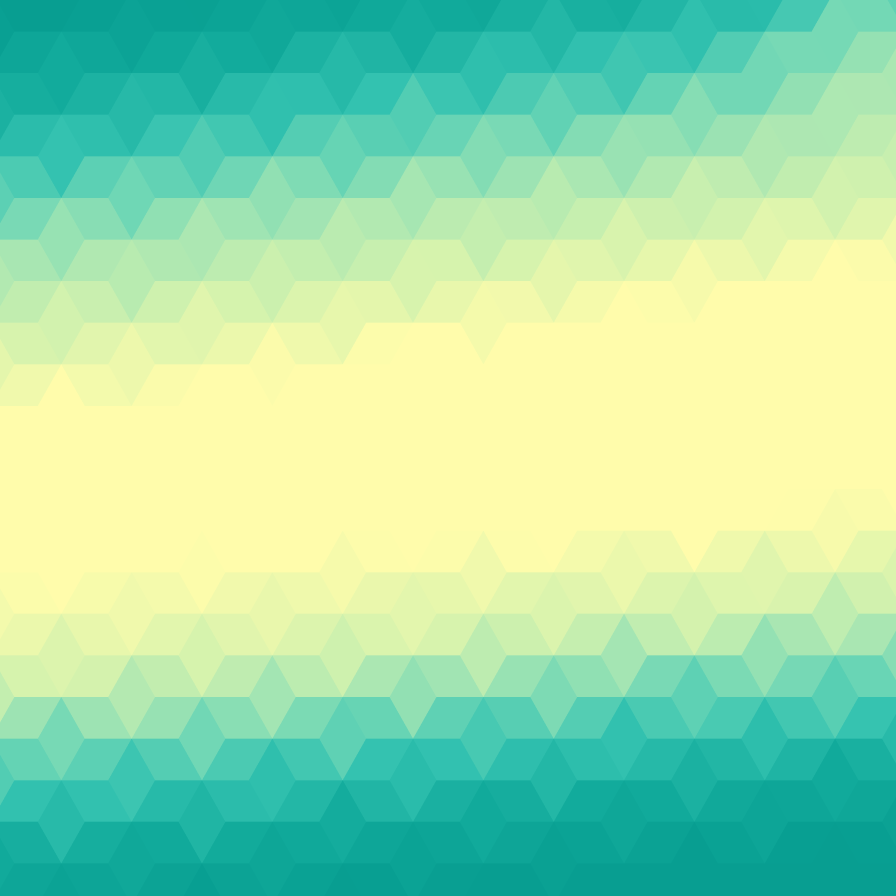
Reproduce this background procedurally as a Shadertoy shader.

```glsl
// Teal to pale yellow rhombus mosaic with a slanted bright band across the middle.

const int STEPS = 7;
const int SAMPLES = 3;
const vec2 TILE_EDGE = vec2(0.05234, 0.04642);   // rhombus edge length, row height
const vec2 TILE_ORIGIN = vec2(0.0684, 0.0352);   // from the top left corner

const vec3 PALETTE[STEPS] = vec3[STEPS](
    vec3(0.03, 0.62, 0.57), vec3(0.07, 0.67, 0.61), vec3(0.20, 0.76, 0.69),
    vec3(0.43, 0.84, 0.71), vec3(0.65, 0.90, 0.70), vec3(0.83, 0.95, 0.68),
    vec3(1.00, 0.99, 0.67));

// Distances from the upper and lower borders at which each colour is reached
const float UPPER_STOPS[STEPS] = float[STEPS](0.02, 0.098, 0.18, 0.241, 0.299, 0.378, 0.469);
const float LOWER_STOPS[STEPS] = float[STEPS](0.0, 0.08, 0.142, 0.196, 0.235, 0.281, 0.379);

float hash(vec2 p) {
    vec3 q = fract(vec3(p.xyx) * 0.1031);
    q += dot(q, q.yzx + 33.33);
    return fract((q.x + q.y) * q.z);
}

// Position of a distance among the stops, from 0 to STEPS - 1
float rampLevel(float dist, float stops[STEPS]) {
    float level = 0.0;
    for (int i = 1; i < STEPS; i++) {
        level += clamp((dist - stops[i - 1]) / (stops[i] - stops[i - 1]), 0.0, 1.0);
    }
    return level;
}

vec3 paletteColor(float level) {
    vec3 color = PALETTE[0];
    for (int i = 1; i < STEPS; i++) {
        color = mix(color, PALETTE[i], clamp(level - float(i - 1), 0.0, 1.0));
    }
    return color;
}

// Centre of the rhombus holding p; columns repeat every 3 edges, rows shift by half of that
vec2 rhombusCenter(vec2 p) {
    float row = floor(p.y);
    float within = p.y - row;
    float start = 1.5 * (row - 1.0);
    float column = floor((p.x - start) / 1.5 + 0.5);
    float offset = p.x - start - 1.5 * column;
    float isLower = mod(column, 2.0);
    float halfWidth = 0.5 * mix(1.0 - within, within, isLower);

    // Upright rhombi are centred on row lines, slanted ones between them
    if (abs(offset) < halfWidth) return vec2(start + 1.5 * column, row + isLower);
    float side = offset < 0.0 ? -0.5 : 0.5;
    return vec2(start + 1.5 * (column + side), row + 0.5);
}

// Smooth colour field, with y measured downwards
vec3 fieldColor(vec2 p, float jitter) {
    float cornerGlow = 0.07 * (1.0 - smoothstep(0.0, 0.25, distance(p, vec2(1.0, 0.0))));
    float upper = p.y + 0.17 * p.x + cornerGlow + jitter;
    float lower = 1.04 - p.y - 0.1 * p.x + jitter;
    return paletteColor(min(rampLevel(upper, UPPER_STOPS), rampLevel(lower, LOWER_STOPS)));
}

vec3 mosaicColor(vec2 p) {
    vec2 center = rhombusCenter((p - TILE_ORIGIN) / TILE_EDGE);
    float jitter = 0.016 * (hash(floor(center * 4.0 + 0.5) + 57.0) - 0.5);
    return fieldColor(center * TILE_EDGE + TILE_ORIGIN, jitter);
}

void mainImage(out vec4 fragColor, in vec2 fragCoord) {
    // Average a small grid of samples for smooth edges
    vec3 color = vec3(0.0);
    for (int i = 0; i < SAMPLES * SAMPLES; i++) {
        vec2 cell = vec2(float(i % SAMPLES), float(i / SAMPLES));
        vec2 shift = (cell + 0.5) / float(SAMPLES) - 0.5;
        vec2 uv = (fragCoord + shift) / iResolution.xy;
        color += mosaicColor(vec2(uv.x, 1.0 - uv.y));
    }
    fragColor = vec4(color / float(SAMPLES * SAMPLES), 1.0);
}
```
